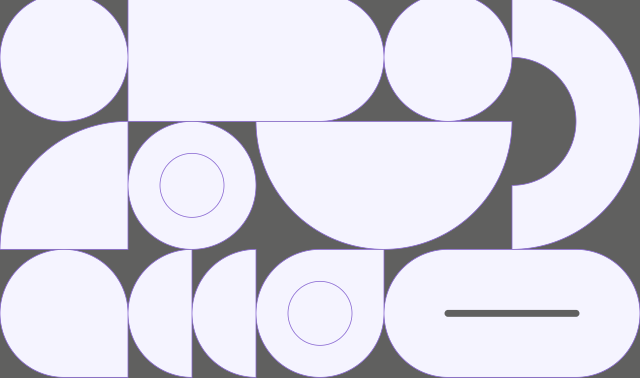
Write a WebGL 1 fragment shader that draws this background.

```glsl
precision highp float;
// Geometric mosaic of pale discs, arches and capsules with thin violet outlines on grey.

uniform vec2 u_resolution;

const float COLUMNS = 5.0;
const float BASELINE = 0.005;    // gap under the bottom row, in cells
const float HALF_LINE = 0.003;   // half the outline width, in cells
const vec3 GREY = vec3(0.376, 0.376, 0.372);
const vec3 PALE = vec3(0.962, 0.958, 1.0);
const vec3 VIOLET = vec3(0.53, 0.40, 0.82);

float disc(vec2 p, vec2 center, float radius) {
  return length(p - center) - radius;
}

// Box with one radius per corner: top right, bottom right, top left, bottom left
float roundBox(vec2 p, vec2 center, vec2 halfSize, vec4 radii) {
  p -= center;
  vec2 side = p.x > 0.0 ? radii.xy : radii.zw;
  float r = p.y > 0.0 ? side.x : side.y;
  vec2 q = abs(p) - halfSize + r;
  return min(max(q.x, q.y), 0.0) + length(max(q, 0.0)) - r;
}

float segment(vec2 p, vec2 a, vec2 b, float radius) {
  vec2 ab = b - a;
  float t = clamp(dot(p - a, ab) / dot(ab, ab), 0.0, 1.0);
  return length(p - a - ab * t) - radius;
}

float topRow(vec2 p) {
  float d = roundBox(p, vec2(2.0, 2.5), vec2(1.0, 0.5), vec4(0.5, 0.5, 0.0, 0.0));
  for (int i = 0; i < 2; i++) {
    d = min(d, disc(p, vec2(0.5 + 3.0 * float(i), 2.5), 0.5));
  }
  // Half ring spanning the upper two rows
  float arch = abs(disc(p, vec2(4.0, 2.0), 0.75)) - 0.25;
  return min(d, max(arch, 4.0 - p.x));
}

float middleRow(vec2 p) {
  float quarter = max(disc(p, vec2(1.0), 1.0), max(p.x - 1.0, 1.0 - p.y));
  float bowl = max(disc(p, vec2(3.0, 2.0), 1.0), p.y - 2.0);
  return min(min(quarter, bowl), disc(p, vec2(1.5), 0.5));
}

float bottomRow(vec2 p) {
  vec2 cell = vec2(0.5);
  float d = roundBox(p, vec2(0.5), cell, vec4(0.5, 0.0, 0.5, 0.5));
  d = min(d, roundBox(p, vec2(2.5, 0.5), cell, vec4(0.0, 0.5, 0.5, 0.5)));
  d = min(d, roundBox(p, vec2(4.0, 0.5), vec2(1.0, 0.5), vec4(0.5)));
  // Pair of left-facing half discs
  for (int i = 0; i < 2; i++) {
    float x = 1.5 + 0.5 * float(i);
    d = min(d, max(disc(p, vec2(x, 0.5), 0.5), p.x - x));
  }
  return d;
}

// Inner circles, drawn as outlines only
float rings(vec2 p) {
  float d = 10.0;
  for (int i = 0; i < 2; i++) {
    vec2 center = vec2(1.5, 1.5) + float(i) * vec2(1.0, -1.0);
    d = min(d, abs(disc(p, center, 0.25)));
  }
  return d;
}

float coverage(float d, float pixel) {
  return clamp(0.5 - d / pixel, 0.0, 1.0);
}

float outline(float d, float pixel) {
  return coverage(d - HALF_LINE, pixel) - coverage(d + HALF_LINE, pixel);
}

void main() {
  float pixel = COLUMNS / u_resolution.x;
  vec2 p = gl_FragCoord.xy * pixel - vec2(0.0, BASELINE);

  float shapes = min(topRow(p), min(middleRow(p), bottomRow(p)));
  float slot = segment(p, vec2(3.5, 0.5), vec2(4.5, 0.5), 0.027);

  vec3 color = mix(GREY, PALE, coverage(shapes, pixel));
  color = mix(color, VIOLET, outline(shapes, pixel));
  color = mix(color, VIOLET, outline(rings(p), pixel));
  color = mix(color, GREY, coverage(slot, pixel));
  gl_FragColor = vec4(color, 1.0);
}
```
